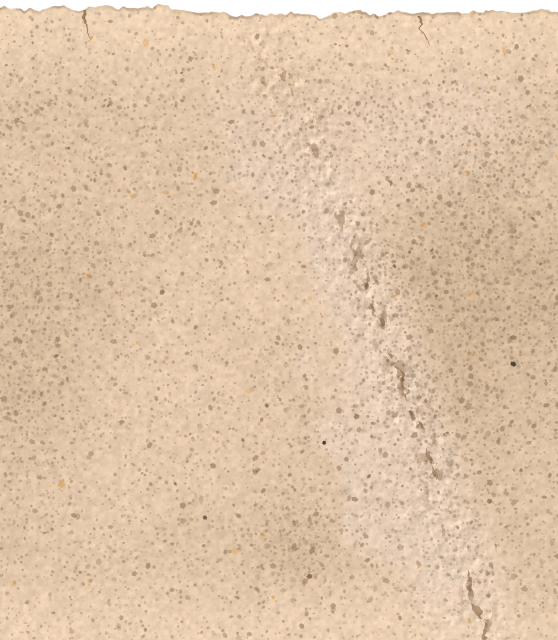
Write a Shadertoy shader that draws this texture.

```glsl
// Weathered plaster slab with a torn upper rim, grit and a slanting crack.
// Soft mottled washes carry cellular specks whose density follows stained
// areas; layered noise gives the grain, the crumbled relief and the crack.

const vec3 WARM   = vec3(0.912, 0.802, 0.692);
const vec3 CREAM  = vec3(0.950, 0.840, 0.720);
const vec3 PALE   = vec3(0.905, 0.815, 0.735);
const vec3 STAIN  = vec3(0.828, 0.722, 0.602);
const vec3 GRIT   = vec3(0.585, 0.480, 0.375);
const vec3 CRACK  = vec3(0.460, 0.335, 0.210);
const vec3 OCHRE  = vec3(0.860, 0.610, 0.300);
const vec3 SOOT   = vec3(0.140, 0.110, 0.090);
const vec3 PAPER  = vec3(1.0);
const float SOFT  = 0.0012;  // half width of smoothed edges
const float GRAIN = 0.170;   // contrast of the fine grain
const float RELIEF = 0.26;   // strength of crumbled shading

vec4 hash4(vec2 p) {
    vec4 q = fract(p.xyxy * vec4(0.1031, 0.1030, 0.0973, 0.1099));
    q += dot(q, q.wzxy + 33.33);
    return fract((q.xxyz + q.yzzw) * q.zywx);
}

float noise(vec2 p) {
    vec2 i = floor(p), f = fract(p);
    f = f * f * (3.0 - 2.0 * f);
    vec2 e = vec2(0.0, 1.0);
    return mix(mix(hash4(i).x, hash4(i + e.yx).x, f.x),
               mix(hash4(i + e).x, hash4(i + e.yy).x, f.x), f.y);
}

float fbm(vec2 p) {
    float sum = 0.0, amp = 0.5;
    for (int i = 0; i < 4; i++) {
        sum += amp * noise(p);
        p = mat2(1.6, 1.2, -1.2, 1.6) * p + 7.3;
        amp *= 0.5;
    }
    return sum;
}

float blob(vec2 p, vec2 centre, vec2 radius) {
    vec2 d = (p - centre) / radius;
    return exp(-dot(d, d));
}

// Irregular grains, one per cell, kept with the given density
float specks(vec2 p, float cell, float size, float stretch, float density, float seed) {
    vec2 base = floor(p / cell);
    float cover = 0.0;
    for (int k = 0; k < 9; k++) {
        vec2 id = base + vec2(k % 3, k / 3) - 1.0;
        vec4 h = hash4(id + seed);
        vec4 g = hash4(id + seed + 61.7);
        vec2 d = p - (id + 0.05 + 0.9 * h.xy) * cell;
        float turn = 6.283 * g.x;
        d = mat2(cos(turn), -sin(turn), sin(turn), cos(turn)) * d;
        d.x *= mix(1.0, stretch, h.w);
        float a = atan(d.y, d.x);
        float r = size * mix(0.4, 1.0, g.y * g.y);
        r *= 1.0 + 0.10 * sin(2.0 * a + 9.0 * h.w) + 0.09 * sin(5.0 * a + 9.0 * g.z);
        float grain = 1.0 - smoothstep(-SOFT, SOFT * 1.3, length(d) - r);
        cover = max(cover, grain * step(h.z, density) * mix(0.25, 1.0, g.w));
    }
    return cover;
}

// Short crack running down from a point on the rim
float hairline(vec2 p, vec2 top, float len, float width) {
    float t = (top.y - p.y) / len;
    float x = top.x + 0.012 * t + 0.022 * (fbm(vec2(p.y * 70.0, top.x * 50.0)) - 0.47);
    float w = width * (1.0 - t) * (0.3 + noise(p * 120.0));
    return (1.0 - smoothstep(w - SOFT, w + SOFT, abs(p.x - x))) * step(0.0, t) * step(t, 1.0);
}

float rimHeight(float x) {
    float y = 0.977 + 0.011 * (1.0 - smoothstep(0.27, 0.36, x)) + 0.005 * smoothstep(0.52, 0.64, x);
    return y + 0.009 * (noise(vec2(x * 32.0, 3.0)) - 0.5) + 0.005 * (noise(vec2(x * 130.0, 8.0)) - 0.5);
}

void mainImage(out vec4 fragColor, in vec2 fragCoord) {
    vec2 p = fragCoord / iResolution.y;
    float mottle = fbm(p * 7.0) - 0.47;
    vec2 q = p + 0.10 * vec2(mottle, fbm(p * 6.0 + 20.0) - 0.47);

    // Signed distance across the slanting crack
    float path = 0.755 - 0.36 * p.y + 0.018 * sin(3.6 * p.y);
    float across = p.x - path - 0.035 * (fbm(vec2(p.y * 22.0, p.x * 8.0)) - 0.47);

    // Stains and washes
    float left = blob(q, vec2(0.03, 0.49), vec2(0.16, 0.28));
    float right = blob(q, vec2(0.78, 0.54), vec2(0.18, 0.26));
    float low = blob(q, vec2(0.475, 0.15), vec2(0.065, 0.075));
    float strip = smoothstep(-0.13, -0.07, across + 0.25 * mottle) * (1.0 - smoothstep(0.0, 0.09, across));
    strip *= 1.0 - smoothstep(0.70, 0.95, p.y);
    float pale = max(strip, 0.8 * blob(q, vec2(0.64, 0.80), vec2(0.18, 0.11)));
    float stain = clamp(0.55 * left + 0.75 * right + 0.50 * low + 0.18 + 0.9 * mottle, 0.0, 1.0);
    float cream = max(smoothstep(0.82, 0.98, p.y), 0.7 * (1.0 - smoothstep(0.0, 0.12, p.y)));
    vec3 color = mix(WARM, STAIN, stain * (1.0 - 0.65 * pale));
    color = mix(color, PALE, 0.65 * pale);
    color = mix(color, CREAM, 0.75 * cream);

    // Grain and crumbled relief, lit from the upper left
    float band = exp(-pow(across / 0.045, 2.0));
    float slope = fbm(p * 75.0) - fbm(p * 75.0 + vec2(-0.25, 0.25));
    color *= 1.0 + RELIEF * slope * (0.3 + 0.4 * pale + 1.0 * band);
    color *= 1.0 + GRAIN * (fbm(p * 150.0) - 0.47);

    // Grit
    float flank = blob(vec2(across, p.y), vec2(0.02, 0.48), vec2(0.05, 0.25));
    float upper = blob(p, vec2(0.64, 0.80), vec2(0.22, 0.11));
    float density = 0.20 + 0.45 * left + 0.50 * right + 0.55 * low + 0.45 * flank + 0.35 * upper;
    density *= (0.75 + 1.2 * mottle) * (1.0 - 0.75 * cream);
    color = mix(color, GRIT, 0.70 * specks(p, 0.0120, 0.0049, 1.5, density, 11.0));
    color = mix(color, GRIT, 0.55 * specks(p, 0.0080, 0.0030, 1.5, 0.25 + density, 37.0));
    color = mix(color, CRACK, 0.75 * specks(p, 0.030, 0.0056, 1.6, 0.25 * density, 53.0));
    color = mix(color, OCHRE, 0.75 * specks(p, 0.042, 0.0070, 2.6, 0.10, 71.0));
    color = mix(color, SOOT, 0.95 * specks(p, 0.060, 0.0042, 1.3, 0.05, 93.0));

    // Broken crack, flaked chips beside it, hairlines and a hollow
    float jagged = across + 0.026 * (fbm(p * 48.0 + 30.0) - 0.47);
    float open = smoothstep(0.32, 0.68, noise(vec2(p.y * 15.0, 4.0))) * (1.0 - smoothstep(0.66, 0.80, p.y));
    float gap = 0.0085 * open * (noise(p * 85.0 + 3.0) - 0.22);
    float line = 1.0 - smoothstep(gap - SOFT, gap + SOFT, abs(jagged));
    line *= smoothstep(0.0, 0.0015, gap) * mix(0.5, 1.0, noise(p * 110.0));
    float chipBand = exp(-pow(across / 0.022, 2.0));
    float chip = smoothstep(0.58, 0.66, fbm(vec2(p.x * 75.0, p.y * 42.0) + 5.0)) * chipBand;
    line = max(line, hairline(p, vec2(0.128, 0.99), 0.065, 0.003));
    line = max(line, hairline(p, vec2(0.655, 0.975), 0.048, 0.0022));
    float hollow = blob(q, vec2(0.417, 0.325), vec2(0.010, 0.026)) * smoothstep(0.35, 0.6, fbm(p * 45.0));
    color = mix(color, CRACK, 0.68 * line + 0.38 * chip * (1.0 - line));
    color = mix(color, OCHRE * 0.88, 0.5 * hollow);

    // Torn rim against blank paper
    float depth = rimHeight(p.x) - p.y + 0.003 * (noise(p * 140.0) - 0.5);
    float rim = (1.0 - smoothstep(0.001, 0.007, depth)) * noise(p * vec2(55.0, 90.0));
    color = mix(color, GRIT, 0.65 * rim);
    color = mix(PAPER, color, smoothstep(-SOFT, SOFT, depth));
    fragColor = vec4(clamp(color, 0.0, 1.0), 1.0);
}
```
